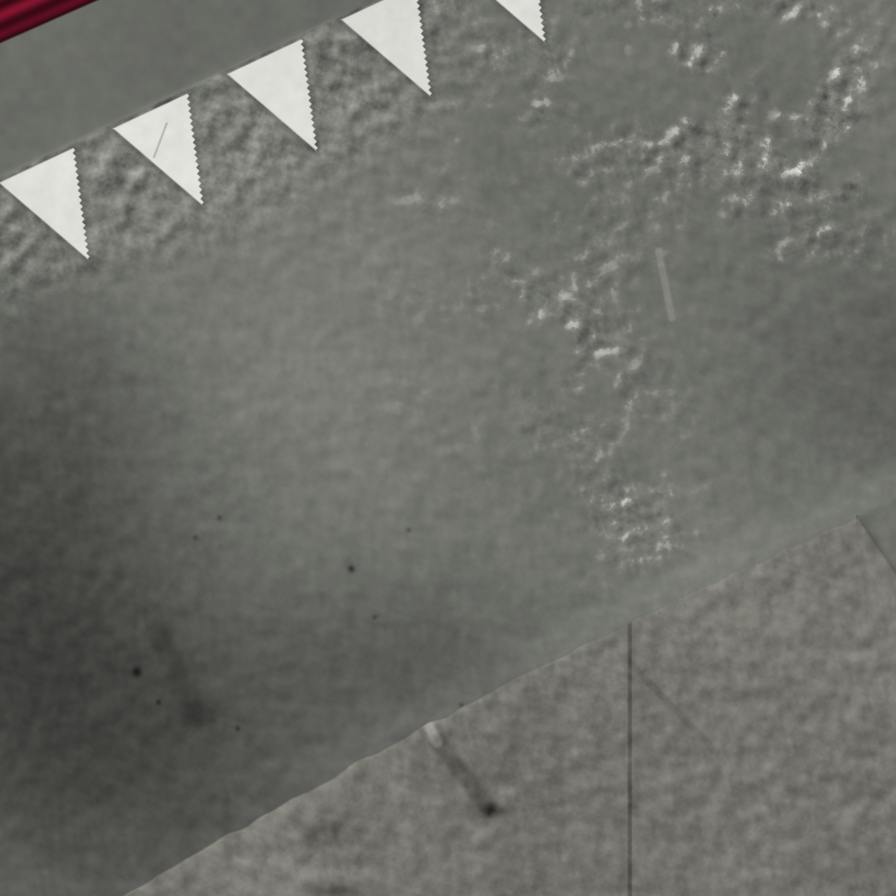
This texture is drawn by a three.js fragment shader. Its source:

```glsl
varying vec2 vUv;

float hash(vec2 p) {
  return fract(sin(dot(p, vec2(127.1, 311.7))) * 43758.5453);
}

float noise(vec2 p) {
  vec2 i = floor(p), f = fract(p);
  f = f * f * (3.0 - 2.0 * f);
  return mix(mix(hash(i), hash(i + vec2(1, 0)), f.x),
             mix(hash(i + vec2(0, 1)), hash(i + vec2(1, 1)), f.x), f.y);
}

float fbm(vec2 p) {
  float sum = 0.0, amp = 0.5;
  for (int i = 0; i < 5; i++) {
    sum += amp * noise(p);
    p = mat2(1.6, 1.2, -1.2, 1.6) * p + 7.3;
    amp *= 0.5;
  }
  return sum;
}

// Soft elliptical falloff around a centre
float blob(vec2 p, vec2 centre, vec2 radius) {
  vec2 d = (p - centre) / radius;
  return exp(-dot(d, d));
}

float segment(vec2 p, vec2 a, vec2 b) {
  vec2 ab = b - a;
  return length(p - a - ab * clamp(dot(p - a, ab) / dot(ab, ab), 0.0, 1.0));
}

float stroke(vec2 p, vec2 a, vec2 b, float width) {
  return 1.0 - smoothstep(width * 0.3, width, segment(p, a, b));
}

// Signed distance to a line, positive on its left
float leftOf(vec2 p, vec2 a, vec2 b) {
  vec2 d = normalize(b - a);
  return d.x * (p.y - a.y) - d.y * (p.x - a.x);
}

float pennant(vec2 p) {
  vec2 a = vec2(-0.001, 0.796), b = vec2(0.082, 0.835), c = vec2(0.099, 0.710);
  float frayed = leftOf(p, c, b) + 0.0012 * sin(p.y * 900.0);
  return min(min(leftOf(p, a, c), frayed), leftOf(p, b, a));
}

void main() {
  vec2 p = vUv;
  float cloud = fbm(p * 5.0) - 0.48;
  float grain = fbm(p * 75.0) - 0.48;
  float relief = fbm(p * 65.0 + vec2(-0.2, 0.25)) - fbm(p * 65.0 + vec2(0.2, -0.25));

  // Wall tone with broad shadows
  float tone = 0.435 + 0.07 * cloud;
  tone += 0.035 * blob(p, vec2(0.34, 0.58), vec2(0.22, 0.2));
  tone -= 0.15 * blob(p, vec2(0.0, 0.38), vec2(0.2, 0.23));
  tone -= 0.13 * blob(p, vec2(0.16, 0.16), vec2(0.27, 0.17));
  tone -= 0.06 * blob(p, vec2(0.46, 0.27), vec2(0.16, 0.09));
  tone -= 0.05 * blob(p, vec2(1.0, 0.57), vec2(0.17, 0.12));
  tone -= 0.03 * blob(p, vec2(0.12, 0.56), vec2(0.1, 0.09));

  // Rough band under the flag line and flaking patches
  float cord = p.y - 0.803 - 0.473 * p.x;
  float below = 1.0 - smoothstep(-0.004, 0.002, cord);
  float band = below * smoothstep(-0.21, -0.09, cord + 0.1 * cloud)
             * (1.0 - smoothstep(0.4, 0.62, p.x));
  float flakes = blob(p, vec2(0.91, 0.85), vec2(0.06, 0.13))
               + 0.7 * blob(p, vec2(0.8, 0.9), vec2(0.15, 0.14))
               + 0.8 * blob(p, vec2(0.61, 0.6), vec2(0.1, 0.08))
               + 0.8 * blob(p, vec2(0.71, 0.44), vec2(0.06, 0.07))
               + 0.4 * blob(p, vec2(0.56, 0.84), vec2(0.14, 0.16));
  flakes *= smoothstep(0.4, 0.65, fbm(p * 18.0 + 3.0));
  float rough = clamp(0.7 * band + flakes, 0.0, 1.2);
  tone += 0.03 * band + 0.04 * flakes + 0.07 * grain;
  tone += relief * (0.06 + 0.42 * rough);
  tone += 0.24 * flakes * smoothstep(0.1, 0.3, relief);
  tone = mix(0.415 + 0.06 * cloud + 0.05 * grain, tone, below);
  tone += 0.07 * stroke(p, vec2(0.735, 0.72), vec2(0.75, 0.645), 0.006);

  // Stains and scattered pits on the wall
  float stain = stroke(p, vec2(0.165, 0.32), vec2(0.21, 0.22), 0.018) * 0.5
              + blob(p, vec2(0.222, 0.2), vec2(0.025, 0.018));
  tone -= 0.08 * stain * smoothstep(0.25, 0.6, fbm(p * 28.0));
  for (int i = 0; i < 9; i++) {
    float k = float(i);
    vec2 pit = vec2(0.14 + 0.5 * hash(vec2(k, 2.0)), 0.14 + 0.3 * hash(vec2(k, 5.0)));
    tone -= 0.1 * blob(p, pit, vec2(0.003));
  }
  tone -= 0.2 * blob(p, vec2(0.392, 0.365), vec2(0.004));
  tone -= 0.16 * blob(p, vec2(0.153, 0.25), vec2(0.005));
  vec3 color = tone * vec3(0.995, 1.01, 0.955);

  // Lower slab with a pale lip and bevelled right corner
  float x = p.x - 0.482;
  float ridge = p.y - 0.193 - 0.53 * x + 0.1 * x * x + 0.006 * (noise(p * 40.0) - 0.5);
  float corner = leftOf(p, vec2(1.0, 0.36), vec2(0.957, 0.422));
  float slabDepth = min(-ridge * 0.88, corner);
  float slab = smoothstep(-0.0015, 0.002, slabDepth);
  float lip = smoothstep(0.055, 0.025, ridge) * smoothstep(-0.005, 0.005, ridge);
  color += 0.035 * lip * smoothstep(0.2, 0.5, p.x);
  float stone = 0.445 + 0.1 * cloud + 0.13 * grain + 0.14 * relief;
  stone += 0.05 * blob(p, vec2(0.31, 0.03), vec2(0.1, 0.07));
  stone += 0.06 * exp(-abs(slabDepth) * 180.0);
  stone -= 0.1 * stroke(p, vec2(0.703, 0.0), vec2(0.703, 0.31), 0.0035);
  stone -= 0.04 * stroke(p, vec2(0.703, 0.26), vec2(0.8, 0.16), 0.006);
  stone -= 0.09 * stroke(p, vec2(0.49, 0.17), vec2(0.545, 0.1), 0.014);
  stone -= 0.25 * blob(p, vec2(0.547, 0.095), vec2(0.018, 0.008)) * (0.7 + 2.0 * grain);
  stone -= 0.12 * blob(p, vec2(0.36, 0.07), vec2(0.035, 0.015));
  stone -= 0.14 * blob(p, vec2(0.37, 0.005), vec2(0.025, 0.01));
  stone += 0.14 * stroke(p, vec2(0.477, 0.192), vec2(0.488, 0.172), 0.009);
  color = mix(color, stone * vec3(1.01, 1.0, 0.945), slab);
  color -= 0.08 * exp(-abs(corner) * 250.0) * step(0.955, p.x) * step(p.y, 0.425);

  // Cord and hanging pennants
  color += 0.06 * exp(-abs(cord) * 400.0) * (1.0 - smoothstep(0.38, 0.42, p.x));
  for (int i = 0; i < 5; i++) {
    float d = pennant(p - float(i) * vec2(0.1273, 0.0607));
    color *= 1.0 - 0.15 * smoothstep(-0.008, 0.0, d);
    vec3 cloth = vec3(0.87, 0.87, 0.85) + 0.09 * cloud + 0.06 * grain;
    color = mix(color, cloth, smoothstep(-0.0015, 0.0015, d));
  }
  color -= 0.15 * stroke(p, vec2(0.172, 0.825), vec2(0.186, 0.862), 0.002);

  // Crimson fabric in the top corner
  float hem = p.y - 0.952 - 0.44 * p.x;
  vec3 fabric = vec3(0.43, 0.07, 0.15) * (0.85 + 0.35 * sin(hem * 260.0));
  fabric *= smoothstep(-0.005, 0.018, hem) * 0.7 + 0.3;
  color = mix(color, fabric, smoothstep(-0.002, 0.002, hem));

  gl_FragColor = vec4(color, 1.0);
}
```
